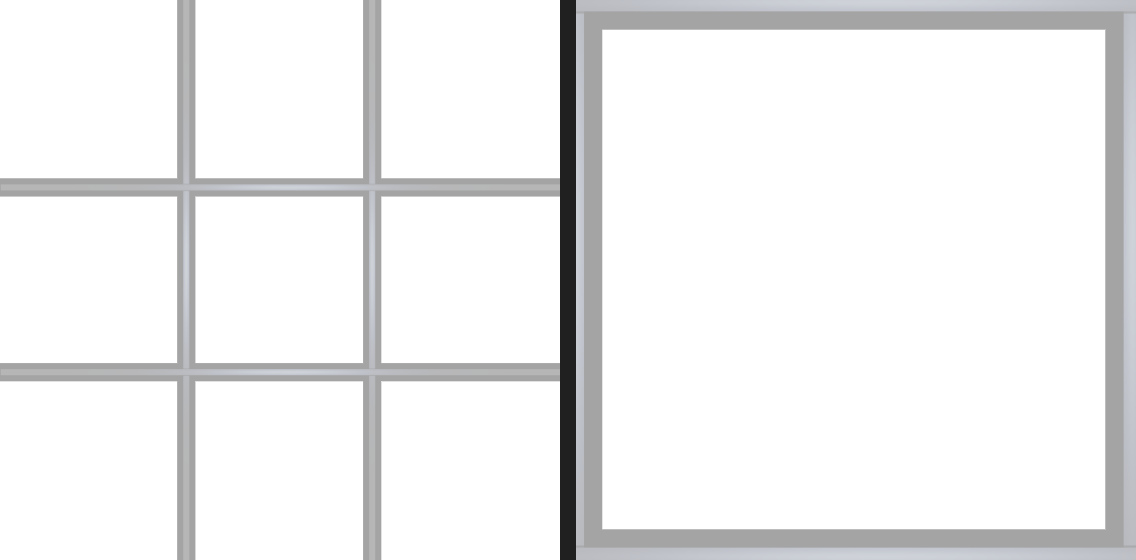
Left, the full canvas; right, a detail of the centre.
Write a WebGL 1 fragment shader that draws this pattern.

```glsl
precision highp float;
// A three by three grid of white panes parted by flat grey rails.
// Each rail is a band around a mirrored axis, with a paler core stripe
// whose cool sheen fades away from the middle of the canvas.

uniform vec2 u_resolution;

#define GRID_CENTRE vec2(0.4987, 0.5003)
#define PITCH vec2(0.332, 0.330)
#define RAIL_HALF 0.0163
#define CORE_HALF 0.0054
#define SEAM 0.0013
#define SHEEN_CENTRE vec2(0.515, 0.530)
#define SHEEN_REACH 0.14
#define PANE_COLOR vec3(1.0)
#define RAIL_COLOR vec3(0.645)
#define CORE_COLOR vec3(0.715)
#define TINT_COLOR vec3(0.715, 0.725, 0.765)
#define SHEEN_COLOR vec3(0.81, 0.825, 0.85)

// Coverage of a band, softened over about one pixel.
float band(float dist, float halfWidth, float soft) {
  return 1.0 - smoothstep(-soft, soft, dist - halfWidth);
}

float bell(float x, float reach) {
  return exp(-x * x / (reach * reach));
}

// Core colour: plain grey, then a cool tint, then a bright middle line.
vec3 coreColor(float across, float along) {
  vec3 color = mix(CORE_COLOR, TINT_COLOR, bell(along, SHEEN_REACH * 1.5));
  float ridge = mix(0.45, 1.0, bell(across, CORE_HALF * 0.65));
  return mix(color, SHEEN_COLOR, ridge * bell(along, SHEEN_REACH));
}

void main() {
  vec2 p = gl_FragCoord.xy / u_resolution;
  float soft = 0.6 / min(u_resolution.x, u_resolution.y);

  // Distance to the nearest upright (x) and crossbar (y) axis.
  vec2 d = abs(abs(p - GRID_CENTRE) - 0.5 * PITCH);
  vec2 along = p - SHEEN_CENTRE;

  // Rails
  float rails = max(band(d.x, RAIL_HALF, soft), band(d.y, RAIL_HALF, soft));
  vec3 color = mix(PANE_COLOR, RAIL_COLOR, rails);

  // Upright cores, cut by a fine seam where a crossbar passes over
  float upright = band(d.x, CORE_HALF, soft);
  upright *= 1.0 - 0.7 * band(d.y, CORE_HALF + SEAM, soft);
  color = mix(color, coreColor(d.x, along.y), upright);

  // Crossbar cores, capped at the left border
  float crossbar = band(d.y, CORE_HALF, soft);
  crossbar *= smoothstep(SEAM - soft, SEAM + soft, p.x);
  color = mix(color, coreColor(d.y, along.x), crossbar);

  gl_FragColor = vec4(color, 1.0);
}
```
